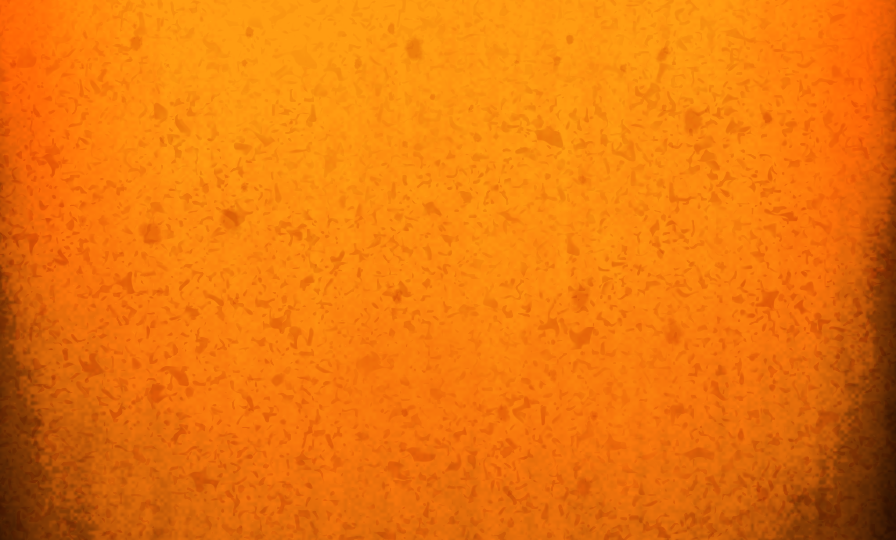
Write a Shadertoy shader that draws this texture.

```glsl
// Weathered orange paper: a warm glow at the top that falls to dark lower corners.
// A smooth light field picks a colour from a ramp; layered value noise adds
// clouds, faint vertical streaks, fine rusty specks and a few larger blots.

const int STOPS = 7;
const vec3 RAMP[STOPS] = vec3[STOPS](
    vec3(0.20, 0.08, 0.01), vec3(0.54, 0.24, 0.02), vec3(0.73, 0.33, 0.03),
    vec3(0.86, 0.41, 0.04), vec3(0.97, 0.46, 0.05), vec3(0.99, 0.53, 0.06),
    vec3(1.00, 0.61, 0.07));
const float LEVEL[STOPS] = float[STOPS](-0.60, 0.02, 0.13, 0.29, 0.49, 0.72, 0.95);

const vec3 RUST_TINT = vec3(0.91, 0.77, 0.55);
const vec3 BLOT_TINT = vec3(0.90, 0.72, 0.50);
const vec3 RED_TINT = vec3(1.03, 0.84, 0.45);

float hash(vec2 p) {
    return fract(sin(dot(p, vec2(127.1, 311.7))) * 43758.5453);
}

float valueNoise(vec2 p) {
    vec2 cell = floor(p);
    vec2 f = fract(p);
    f = f * f * (3.0 - 2.0 * f);
    float low = mix(hash(cell), hash(cell + vec2(1.0, 0.0)), f.x);
    float high = mix(hash(cell + vec2(0.0, 1.0)), hash(cell + 1.0), f.x);
    return mix(low, high, f.y);
}

float fbm(vec2 p) {
    float sum = 0.0;
    float weight = 0.5;
    for (int i = 0; i < 4; i++) {
        sum += weight * valueNoise(p);
        p = mat2(1.6, 1.2, -1.2, 1.6) * p + 17.3;
        weight *= 0.5;
    }
    return sum / 0.9375;
}

// Colour of the ramp at a light level.
vec3 rampColour(float light) {
    vec3 colour = RAMP[0];
    for (int i = 1; i < STOPS; i++) {
        float t = clamp((light - LEVEL[i - 1]) / (LEVEL[i] - LEVEL[i - 1]), 0.0, 1.0);
        colour = mix(colour, RAMP[i], t);
    }
    return colour;
}

// Bright at the top centre, dim at the bottom, dark at both sides.
float lightField(vec2 uv) {
    float depth = 1.0 - uv.y;
    float side = abs(2.0 * uv.x - 0.98);
    float fall = 0.64 * pow(depth, 1.3);
    float flank = pow(side, 3.5) * (0.30 + 0.30 * depth);
    return 0.99 - fall - flank - 0.30 * pow(side, 14.0);
}

// Irregular grains where noise rises above a threshold.
float specks(vec2 p, float scale, float threshold, float softness) {
    vec2 warp = vec2(valueNoise(p * scale * 0.6), valueNoise(p * scale * 0.6 + 40.0));
    float n = valueNoise(p * scale + 1.5 * warp);
    return smoothstep(threshold, threshold + softness, n);
}

// Sparse ragged spots, at most one per cell.
float blots(vec2 p, float scale, float chance) {
    vec2 q = p * scale;
    vec2 cell = floor(q);
    vec2 centre = 0.3 + 0.4 * vec2(hash(cell + 3.1), hash(cell + 7.7));
    float radius = mix(0.05, 0.13, hash(cell + 11.9));
    float ragged = 0.14 * (fbm(q * 9.0) - 0.5);
    float dist = length((fract(q) - centre) * vec2(1.15, 0.9)) + ragged;
    return step(hash(cell + 23.0), chance) * (1.0 - smoothstep(radius * 0.5, radius * 1.2, dist));
}

void mainImage(out vec4 fragColor, in vec2 fragCoord) {
    vec2 uv = fragCoord / iResolution.xy;
    vec2 p = fragCoord / iResolution.y;
    float side = abs(2.0 * uv.x - 1.0);

    // Light with cloudy patches, vertical streaks and fine grain
    float light = lightField(uv);
    light += 0.20 * (fbm(p * 4.0) - 0.5);
    light += 0.10 * (fbm(p * 22.0) - 0.5);
    light += 0.09 * (valueNoise(p * vec2(48.0, 3.5) + 5.0) - 0.5);
    light += 0.14 * (valueNoise(p * 150.0) - 0.5);
    vec3 colour = rampColour(light);

    // Redder upper flanks
    float redness = smoothstep(0.55, 1.0, side) * smoothstep(0.25, 0.9, uv.y);
    colour *= mix(vec3(1.0), RED_TINT, redness * 0.85);

    // Rusty specks, thinning toward the top
    float density = mix(0.95, 0.45, smoothstep(0.6, 1.0, uv.y));
    float clump = smoothstep(0.25, 0.65, fbm(p * 9.0 + 60.0));
    float fine = specks(p, 125.0, 0.62, 0.25);
    float coarse = specks(p + 9.0, 68.0, 0.73, 0.18);
    float rust = max(fine * 0.65, coarse * 0.85) * density * mix(0.45, 1.0, clump);
    colour *= mix(vec3(1.0), RUST_TINT, rust * (1.0 + 0.4 * side));

    // Larger blots and pale dust
    float blot = max(blots(p, 6.0, 0.22), 0.8 * blots(p + 4.3, 14.0, 0.25));
    colour *= mix(vec3(1.0), BLOT_TINT, 0.65 * blot);
    float dust = specks(p + 31.0, 110.0, 0.86, 0.12);
    colour += dust * vec3(0.06, 0.05, 0.02);

    fragColor = vec4(clamp(colour, 0.0, 1.0), 1.0);
}
```
